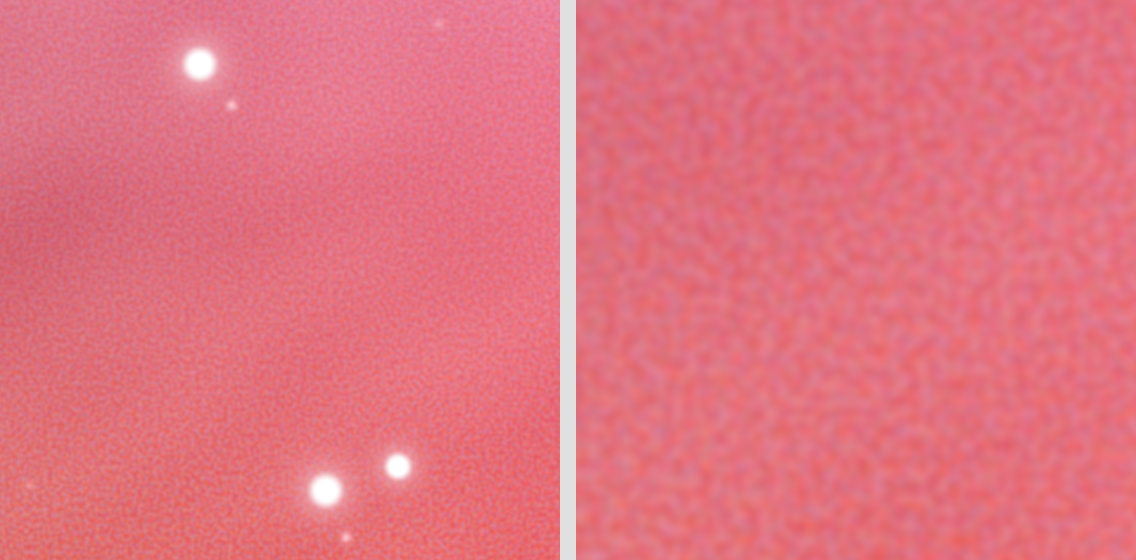
Left: the whole. Right: its middle third, enlarged.
Reproduce this background procedurally as a Shadertoy shader.

```glsl
// Rosy nebula haze with fine colour grain and a few soft white stars.

float hash(vec2 p) {
    uvec2 q = uvec2(ivec2(p)) * uvec2(1597u, 3571u);
    uint h = (q.x ^ q.y) * 26699u;
    h = (h ^ (h >> 15u)) * 73939133u;
    h ^= h >> 13u;
    return float(h & 65535u) / 65536.0;
}

vec2 gradient(vec2 cell) {
    float angle = 6.2832 * hash(cell);
    return vec2(cos(angle), sin(angle));
}

float gradientNoise(vec2 p) {
    vec2 i = floor(p), f = p - i;
    vec2 u = f * f * f * (f * (f * 6.0 - 15.0) + 10.0);
    vec2 e = vec2(1.0, 0.0);
    float low = mix(dot(gradient(i), f),
                    dot(gradient(i + e), f - e), u.x);
    float high = mix(dot(gradient(i + e.yx), f - e.yx),
                     dot(gradient(i + e.xx), f - e.xx), u.x);
    return mix(low, high, u.y);
}

vec3 nebula(vec2 p) {
    // Cool pink above, warmer red below
    vec3 color = mix(vec3(0.892, 0.432, 0.448), vec3(0.892, 0.461, 0.557), p.y);
    color += vec3(0.04, -0.01, 0.012) * (p.x - 0.5);

    // Dusky patch at the left, pale top corner and broad slanted clouds
    vec2 d = (p - vec2(0.08, 0.62)) / vec2(0.3, 0.22);
    color -= vec3(0.04, 0.045, 0.035) * exp(-dot(d, d));
    vec2 corner = (p - vec2(1.0, 1.02)) / vec2(0.5, 0.16);
    color += vec3(0.01, 0.04, 0.04) * exp(-dot(corner, corner));
    vec2 slanted = vec2(p.x + 0.6 * p.y, 2.0 * p.y - 1.2 * p.x);
    color += vec3(0.022, 0.05, 0.045) * gradientNoise(slanted * 2.3 + 7.0);
    return color;
}

vec3 grain(vec2 p) {
    float chroma = gradientNoise(p * 106.0 + 31.0);
    float warmth = gradientNoise(p * 94.0 + 211.0);
    float luma = gradientNoise(p * 118.0 + 409.0);
    float strength = mix(1.15, 0.72, smoothstep(0.0, 0.6, p.y));
    return strength * (chroma * vec3(-0.035, 0.09, 0.115)
                     + warmth * vec3(0.02, 0.015, -0.065))
         + luma * vec3(0.045, 0.035, 0.035);
}

float glow(vec2 offset, float radius) {
    return exp(-dot(offset, offset) / (radius * radius));
}

void mainImage(out vec4 fragColor, in vec2 fragCoord) {
    vec2 p = fragCoord / iResolution.y;
    vec3 color = nebula(p) + grain(p);
    vec3 blush = vec3(1.0, 0.82, 0.84);

    // Bright stars along a wrapped arc, the larger ones with a companion
    for (int i = 0; i < 3; i++) {
        float n = float(i);
        vec2 arc = vec2(0.357, 0.885) + n * vec2(0.273, 0.337)
                 - n * n * vec2(0.048, 0.098);
        vec2 offset = p - fract(arc);
        float radius = i < 2 ? 0.030 : 0.0235;
        color = mix(color, vec3(0.93, 0.65, 0.70), 0.5 * glow(offset, radius * 2.0));
        color = mix(color, vec3(0.96, 0.80, 0.82), 0.6 * glow(offset, radius * 1.2));
        float core = 1.0 - smoothstep(radius * 0.55, radius * 1.25, length(offset));
        color = mix(color, vec3(1.0), core);
        if (i < 2) {
            vec2 companion = offset - vec2(0.057 - 0.021 * n, -0.073 - 0.011 * n);
            color = mix(color, blush, 0.8 * glow(companion, 0.0095));
        }
    }

    // Two faint far stars
    for (float n = 0.0; n < 2.0; n++) {
        vec2 center = vec2(0.052, 0.134) + n * vec2(0.732, 0.823);
        color = mix(color, blush, (0.28 + 0.12 * n) * glow(p - center, 0.009));
    }

    fragColor = vec4(clamp(color, 0.0, 1.0), 1.0);
}
```
